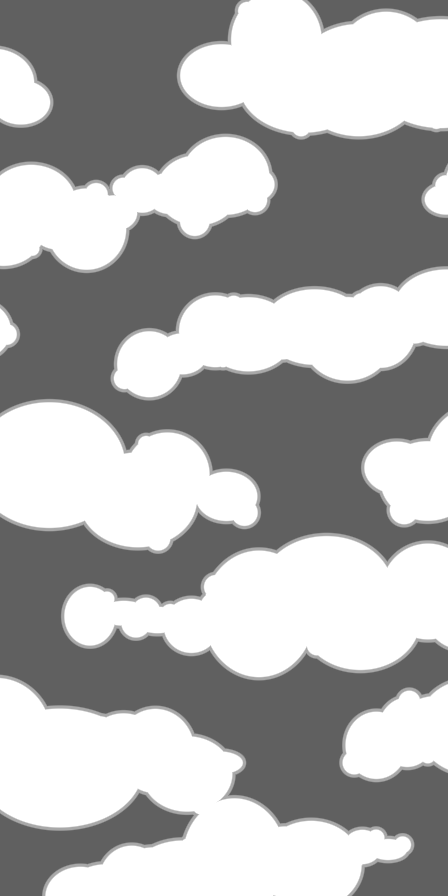
This pattern is drawn by a Shadertoy shader. Its source:

```glsl
// Flat white clouds with thin grey outlines, drifting in staggered rows on dark grey.

// Colours
const vec3 SKY_COLOR     = vec3(0.376);
const vec3 OUTLINE_COLOR = vec3(0.66);
const vec3 CLOUD_COLOR   = vec3(1.0);

// Layout, in units of the canvas width
const float ROW_PITCH     = 0.298;
const float ROW_START     = 0.09;
const float CLOUD_PERIOD  = 1.19;
const float ROW_STAGGER   = 0.46;   // share of the period
const float SHIFT_JITTER  = 0.2;
const float HEIGHT_JITTER = 0.03;
const float OUTLINE_WIDTH = 0.0072;
const float EDGE_SOFTNESS = 1.3;    // in pixels, for smoothing only

// Cloud shape
const int   PUFF_COUNT   = 13;
const vec2  LENGTH_RANGE = vec2(0.66, 0.92);
const vec2  RADIUS_RANGE = vec2(0.036, 0.146);
const vec2  ASPECT_RANGE = vec2(0.85, 1.4);
const vec2  BUMP_RANGE   = vec2(0.016, 0.034);
const float BUMP_REACH   = 0.88;    // bump centre, share of the puff radius
const float END_SCALE    = 0.52;    // puff size at the tips
const float TILT         = 0.13;    // largest rise from tip to tip
const float PUFF_LIFT    = 0.52;    // sideways shift, share of the radius
const float MIN_OVERLAP  = 0.75;    // least half width, share of the spacing

const float PI = 3.14159265;

// Integer hash giving four values in 0..1
vec4 hash4(ivec3 key) {
    uvec4 v = uvec4(uvec3(key + 4096), 77u);
    v = v * 1664525u + 1013904223u;
    for (int i = 0; i < 2; i++) {
        v.x += v.y * v.w;
        v.y += v.z * v.x;
        v.z += v.x * v.y;
        v.w += v.y * v.z;
        v ^= v >> 16u;
    }
    return vec4(v >> 8u) / 16777216.0;
}

// Approximate signed distance to an ellipse, accurate near its edge
float ellipseDistance(vec2 p, vec2 radii) {
    float k1 = length(p / radii);
    float k2 = length(p / (radii * radii));
    return max(k1, 1e-5) * (k1 - 1.0) / max(k2, 1e-4);
}

// A cloud is a tilted chain of puffs, each with a small bump on its rim
float cloudDistance(vec2 p, ivec2 cell) {
    vec4 shape = hash4(ivec3(cell, 100));
    float span = mix(LENGTH_RANGE.x, LENGTH_RANGE.y, shape.x);
    float spacing = span / float(PUFF_COUNT - 1);
    float tilt = TILT * (shape.y * 2.0 - 1.0);
    p.y -= (shape.z - 0.5) * HEIGHT_JITTER;

    float d = 1e3;
    for (int i = 0; i < PUFF_COUNT; i++) {
        vec4 rnd = hash4(ivec3(cell, i));
        float t = float(i) / float(PUFF_COUNT - 1);
        float profile = mix(END_SCALE, 1.0, sin(PI * t));
        float radius = profile * mix(RADIUS_RANGE.x, RADIUS_RANGE.y, rnd.x);
        float aspect = mix(ASPECT_RANGE.x, ASPECT_RANGE.y, rnd.y);
        vec2 radii = vec2(max(radius * aspect, spacing * MIN_OVERLAP), radius);
        float lift = tilt * (t - 0.5) + PUFF_LIFT * radius * (rnd.z * 2.0 - 1.0);
        vec2 q = p - vec2(span * (t - 0.5), lift);
        d = min(d, ellipseDistance(q, radii));

        float angle = 2.0 * PI * rnd.w;
        vec2 rim = BUMP_REACH * radii * vec2(cos(angle), sin(angle));
        float bump = mix(BUMP_RANGE.x, BUMP_RANGE.y, fract(rnd.w * 61.0));
        d = min(d, length(q - rim) - bump);
    }
    return d;
}

// Nearest cloud among this row and its two neighbours
float skyDistance(vec2 p) {
    int nearestRow = int(floor((p.y + ROW_START) / ROW_PITCH));
    float d = 1e3;
    for (int k = -1; k <= 1; k++) {
        int row = nearestRow + k;
        float jitter = SHIFT_JITTER * (hash4(ivec3(row, 7, 200)).x - 0.5);
        float x = p.x / CLOUD_PERIOD + float(row) * ROW_STAGGER + jitter;
        float y = p.y + ROW_START - (float(row) + 0.5) * ROW_PITCH;
        vec2 local = vec2((fract(x) - 0.5) * CLOUD_PERIOD, y);
        d = min(d, cloudDistance(local, ivec2(int(floor(x)), row)));
    }
    return d;
}

void mainImage(out vec4 fragColor, in vec2 fragCoord) {
    float pixel = 1.0 / iResolution.x;
    float d = skyDistance(fragCoord * pixel);

    // Smooth coverage of the outlined shape and of its white inside
    float edge = EDGE_SOFTNESS * pixel;
    float outlined = clamp(0.5 - (d - OUTLINE_WIDTH) / edge, 0.0, 1.0);
    float inside = clamp(0.5 - d / edge, 0.0, 1.0);

    vec3 color = mix(SKY_COLOR, OUTLINE_COLOR, outlined);
    color = mix(color, CLOUD_COLOR, inside);
    fragColor = vec4(color, 1.0);
}
```
